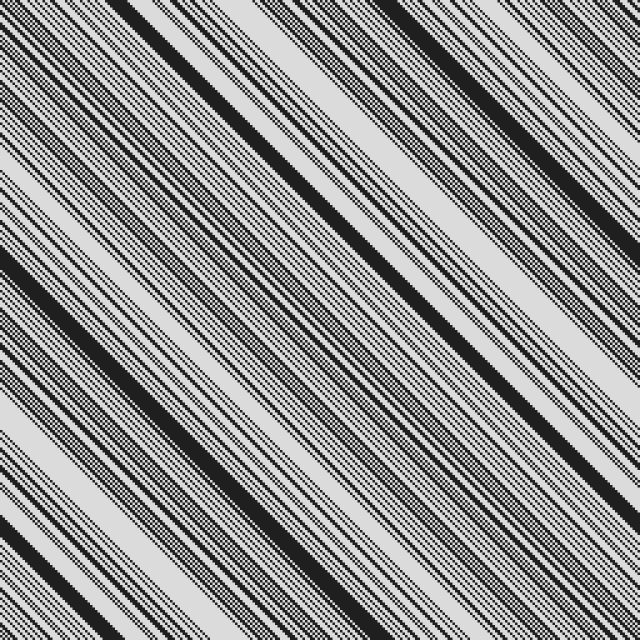
Reproduce this pattern procedurally as a WebGL 2 fragment shader.

```glsl
#version 300 es
precision highp float;

uniform vec2 u_resolution;
out vec4 outColor;

const vec3 PAPER = vec3(0.86);
const vec3 INK = vec3(0.12);
const float TAU = 6.28318;
const float GRID = 256.0;   // cells across the canvas, also the stripe period
const float GROUP = 7.0;    // cells that share one line pitch

// Broad stripes: centre, half width, clear margin, ink amount
const int BAND_COUNT = 9;
const vec4 BANDS[BAND_COUNT] = vec4[](
    vec4(46.5, 4.5, 1.0, 1.0),
    vec4(154.0, 5.0, 1.0, 1.0),
    vec4(69.5, 1.5, 1.0, 1.0),
    vec4(118.5, 1.5, 1.0, 1.0),
    vec4(181.0, 1.0, 1.0, 1.0),
    vec4(246.5, 1.5, 1.0, 1.0),
    vec4(55.0, 2.0, 0.0, 0.0),
    vec4(94.0, 7.0, 0.0, 0.0),
    vec4(193.0, 4.5, 0.0, 0.0)
);

// Evenly spread pseudo-random value for an integer
float scatter(float n) {
    return fract(n * 0.618034);
}

// Line spacing in cells: a slow wave plus a random part per group
float linePitch(float group) {
    float centre = (group + 0.5) * GROUP;
    float wave = cos(TAU * 2.0 * (centre - 45.0) / GRID);
    float looseness = 0.27 + 0.2 * wave + 0.75 * scatter(group);
    return 2.0 + floor(3.0 * max(looseness, 0.0));
}

// Thin lines, one cell wide; they pair up where two groups meet
float fineLines(float k) {
    float group = floor(k / GROUP);
    float offset = mod(k - group * GROUP, linePitch(group));
    return offset < 0.5 ? 1.0 : 0.0;
}

// Ink amount of one diagonal row of cells
float stripeInk(float diagonal) {
    float k = mod(diagonal, GRID);
    float ink = fineLines(k);
    for (int i = 0; i < BAND_COUNT; i++) {
        vec4 band = BANDS[i];
        float dist = abs(k + 0.5 - band.x);
        if (dist < band.y) ink = band.w;
        else if (dist < band.y + band.z) ink = 0.0;
    }
    return ink;
}

// Stepped diagonal stripes, blended over one pixel at the cell edges
float steppedStripes(vec2 p, float pixel) {
    vec2 corner = floor(p + 0.5);
    vec2 blend = clamp((p - corner) / pixel + 0.5, 0.0, 1.0);
    float diagonal = corner.x + corner.y + 1.0;
    float below = stripeInk(diagonal - 2.0);
    float middle = stripeInk(diagonal - 1.0);
    float above = stripeInk(diagonal);
    return mix(mix(below, middle, blend.x), mix(middle, above, blend.x), blend.y);
}

void main() {
    float side = min(u_resolution.x, u_resolution.y);
    vec2 p = gl_FragCoord.xy / side * GRID;
    float ink = steppedStripes(p, min(GRID / side, 1.0));
    outColor = vec4(mix(PAPER, INK, ink), 1.0);
}
```
